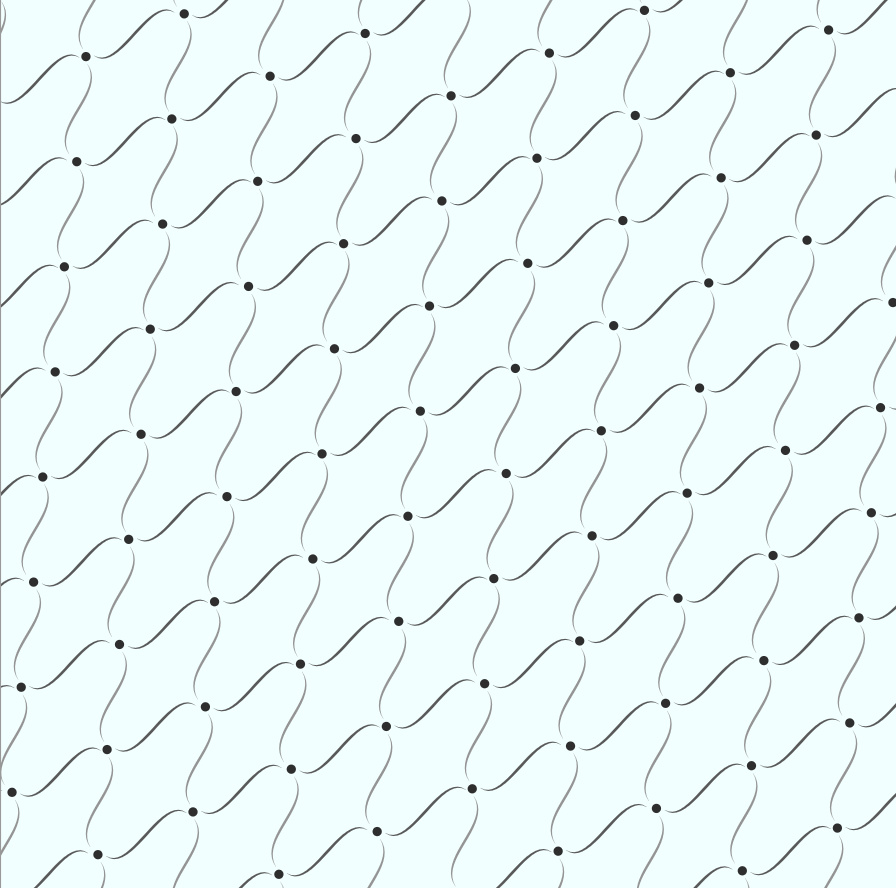
A Shadertoy shader for this pattern:

```glsl
// Slanted net of dark dots joined by tapering S-shaped strands on pale ice blue.
// Lengths are in hundredths of the canvas width.

const vec2 STEP_ACROSS = vec2(10.79, 4.77);
const vec2 STEP_UP = vec2(1.204, 11.73);
const vec2 ORIGIN = vec2(6.07, 57.6);

float coverage(float dist, float px) {
    return clamp(0.5 - dist / px, 0.0, 1.0);
}

vec2 bezier(vec2 a, vec2 b, vec2 c, vec2 d, float t) {
    float s = 1.0 - t;
    return s * s * s * a + 3.0 * s * s * t * b + 3.0 * s * t * t * c + t * t * t * d;
}

// Point-symmetric curve along a span, thick in the middle and thin at the ends
float strand(vec2 p, vec2 span, vec2 gap, vec2 handle, float halfWidth, float px) {
    vec2 start = gap;
    vec2 end = span - gap;
    vec2 previous = start;
    float ink = 0.0;
    const float SEGMENTS = 20.0;
    for (float i = 1.0; i <= SEGMENTS; i++) {
        vec2 next = bezier(start, start + handle, end - handle, end, i / SEGMENTS);
        vec2 along = next - previous;
        float h = clamp(dot(p - previous, along) / dot(along, along), 0.0, 1.0);
        float t = (i - 1.0 + h) / SEGMENTS;
        float w = mix(0.025, halfWidth, sin(3.14159 * t));
        float dist = length(p - previous - h * along) - w;
        // Parts thinner than a pixel fade instead of breaking up
        ink = max(ink, coverage(dist, px) * min(1.0, 2.0 * w / px));
        previous = next;
    }
    return ink;
}

void mainImage(out vec4 fragColor, in vec2 fragCoord) {
    float px = 100.0 / iResolution.x;
    vec2 p = fragCoord * px;
    vec2 cell = floor(inverse(mat2(STEP_ACROSS, STEP_UP)) * (p - ORIGIN));

    float across = 0.0;
    float down = 0.0;
    float dots = 0.0;
    for (int j = -1; j <= 1; j++) {
        for (int i = -1; i <= 1; i++) {
            vec2 id = cell + vec2(i, j);
            vec2 local = p - ORIGIN - id.x * STEP_ACROSS - id.y * STEP_UP;
            // Dots and strands shift slightly, alternating like a checkerboard
            float side = 1.0 - 2.0 * mod(id.x + id.y, 2.0);
            vec2 acrossShift = vec2(0.09, -0.13) * side;
            vec2 downShift = vec2(0.17 * side - 0.08, 0.0);
            across = max(across, strand(local - acrossShift, STEP_ACROSS,
                vec2(0.95, -0.05), vec2(2.78, -1.82), 0.15, px));
            down = max(down, strand(local - downShift, -STEP_UP - vec2(0.18, 0.0),
                vec2(0.35, -0.87), vec2(2.0, -3.12), 0.138, px));
            dots = max(dots, coverage(length(local - vec2(0.09 * side, 0.0)) - 0.515, px));
        }
    }

    // Layers: ground, light strands, dark strands, dots, thin left border
    vec3 color = vec3(0.95, 1.0, 1.0);
    color = mix(color, vec3(0.58), down);
    color = mix(color, vec3(0.35), across);
    color = mix(color, vec3(0.18), dots);
    color = mix(color, vec3(0.6), coverage(p.x - 0.12, px));
    fragColor = vec4(color, 1.0);
}
```
